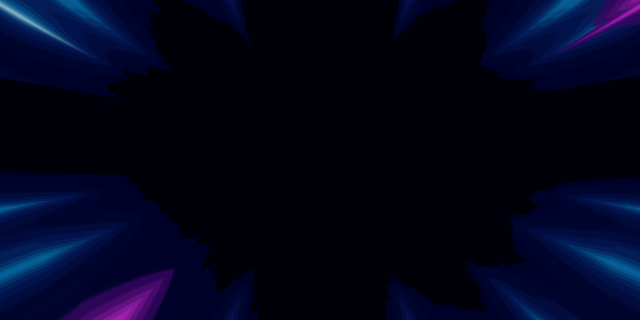
A WebGL 1 fragment shader for this background:

```glsl
precision highp float;
// Blue and magenta light beams burst from the screen borders toward a dark centre.
// Beams live in mirrored polar space; each adds a tapered glow and widens a
// feathered navy halo. The summed glow is softly terraced, then coloured.

uniform vec2 u_resolution;

#define BEAM_RAMP 0.36
#define BEAM_BEND 0.2
#define BANDS 8.0
#define FEATHER 0.055
#define RIGHT_SHIFT 0.05
#define NIGHT vec3(0.0, 0.0, 0.035)
#define NAVY vec3(0.0, 0.005, 0.15)
#define BLUE vec3(0.01, 0.075, 0.30)
#define CYAN vec3(0.02, 0.39, 0.60)
#define PURPLE vec3(0.19, 0.02, 0.36)
#define MAGENTA vec3(0.64, 0.13, 0.69)
#define SILVER vec3(0.52, 0.66, 0.72)

float hash(float n) {
  return fract(sin(n * 127.1) * 4375.85);
}

float noise(float x) {
  float cell = floor(x);
  return mix(hash(cell), hash(cell + 1.0), smoothstep(0.0, 1.0, x - cell));
}

// Tapered glow; polar holds radius and angle.
float beam(vec2 polar, float angle, float tip, float width) {
  float along = polar.x - tip;
  float across = abs(polar.y - angle * (1.0 + BEAM_BEND * along));
  return clamp(along / BEAM_RAMP, 0.0, 1.0) * exp(-across / width);
}

// Adds a glow and pulls the halo's inner edge toward the beam tip.
void addBeam(vec2 polar, float angle, float tip, float width, float spread,
             inout float glow, inout float edge) {
  glow += beam(polar, angle, tip, width);
  edge = min(edge, tip + spread * abs(polar.y - angle));
}

// Soft steps between flat levels.
float terrace(float value) {
  float level = value * BANDS;
  return (floor(level) + smoothstep(0.3, 0.7, fract(level))) / BANDS;
}

void main() {
  vec2 p = (gl_FragCoord.xy - 0.5 * u_resolution) / u_resolution.y;
  float side = step(0.0, p.x);
  vec2 polar = vec2(length(p), atan(p.y, max(abs(p.x), 0.0001)));

  // The lower right beams begin slightly farther out.
  polar.x -= side * RIGHT_SHIFT * smoothstep(0.05, -0.1, polar.y)
           * smoothstep(-1.0, -0.8, polar.y);

  // Main beams, from the top edge round to the bottom edge.
  float glow = 0.0;
  float edge = 2.0;
  addBeam(polar, 1.03, 0.43, 0.04, 1.4, glow, edge);
  addBeam(polar, 0.535, 0.565, 0.052, 0.7, glow, edge);
  addBeam(polar, 0.42, 0.66, 0.04, 1.3, glow, edge);
  addBeam(polar, -0.144, 0.66, 0.028, 0.8, glow, edge);
  addBeam(polar, -0.317, 0.56, 0.055, 0.6, glow, edge);
  addBeam(polar, -1.03, 0.42, 0.045, 0.8, glow, edge);

  // The lower diagonal is magenta on the left and blue on the right.
  float diagonal = 0.0;
  addBeam(polar, mix(-0.635, -0.6, side), mix(0.5, 0.52, side),
          mix(0.085, 0.045, side), 0.9, diagonal, edge);
  edge = min(edge, 0.45 + 0.25 * abs(polar.y + 0.63) + side);
  glow += diagonal * mix(0.2, 1.0, side);

  // Faint rays between the main beams.
  for (int i = 0; i < 7; i++) {
    float angle = 0.79 - 0.266 * float(i);
    glow += 0.3 * beam(polar, angle, 0.92 - 0.45 * abs(angle), 0.012);
  }

  // Feathered halo with a dark gap along the horizontal.
  float seed = polar.y + 5.0 + 3.0 * side;
  edge += 0.6 * smoothstep(0.2, 0.1, abs(polar.y - 0.105));
  edge += FEATHER * (noise(seed * 28.0) + 0.5 * noise(seed * 75.0) - 0.75);
  float halo = smoothstep(-0.004, 0.004, polar.x - edge);

  // Blue glow.
  float light = terrace(min(glow, 1.15));
  vec3 color = mix(NAVY, BLUE, smoothstep(0.0, 0.45, light));
  color = mix(color, CYAN, smoothstep(0.35, 1.05, light));

  // Magenta beams and the thin silver needle.
  float needle = beam(polar, 0.417, mix(0.68, 0.74, side), 0.011);
  float corner = beam(polar, 0.45, 0.88, 0.06);
  float pink = terrace(mix(diagonal, max(needle, corner), side));
  color = mix(color, mix(PURPLE, MAGENTA, smoothstep(0.2, 0.85, pink)),
              smoothstep(0.1, 0.3, pink));
  color = mix(color, SILVER, (1.0 - side) * smoothstep(0.15, 0.95, needle));

  gl_FragColor = vec4(mix(NIGHT, color, halo), 1.0);
}
```
